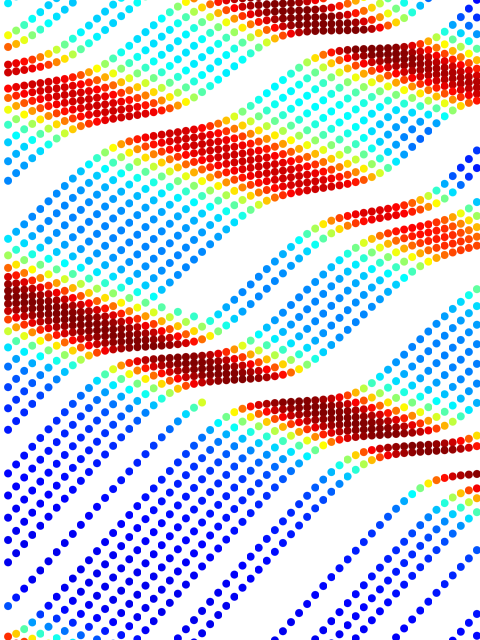
Give the GLSL for this background, as a WebGL 1 fragment shader.

```glsl
precision highp float;
// Columns of coloured dots on rising paths that flatten into red, descending jam waves.

#define COLUMN_STEP 0.01684   // distance between dot columns
#define DOT_RADIUS 0.0083
#define PATH_STEP 0.031       // label distance between paths
#define WAVE_SLOPE 0.37       // descent of the jam waves
#define SLOW_SPEED 0.06       // speed shown as darkest red
#define SPEED_RANGE 1.2
#define BACKGROUND vec3(1.0)

uniform vec2 u_resolution;

// Height in the frame that moves along with the jam waves.
float waveHeight(vec2 p) {
  return p.y - WAVE_SLOPE * p.x;
}

// Delay gathered while crossing a jam: a softened ramp, zero before the jam.
float jamDelay(float d, float halfWidth, float softness) {
  float a = length(vec2(d + halfWidth, softness));
  float b = length(vec2(d - halfWidth, softness));
  return 0.5 * (a - b) - halfWidth;
}

// Path label; each path is a level line. p.y runs downward from the top.
float pathLabel(vec2 p) {
  float u = waveHeight(p);
  float label = p.x + 0.76 * u - 0.045 * u * u;
  float fadeOut = 1.0 - 0.5 * smoothstep(0.75, 1.3, p.x);
  float fadeIn = smoothstep(0.0, 0.9, p.x);
  label += 2.0 * jamDelay(u - 1.36, 0.04, 0.03);
  label += 2.15 * jamDelay(u - 0.608, 0.045, 0.04);
  label += 1.65 * fadeOut * jamDelay(u - 0.145, 0.05, 0.05);
  label += 2.8 * fadeIn * jamDelay(u + 0.19, 0.035, 0.045);
  return label;
}

vec2 labelGradient(vec2 p) {
  vec2 e = vec2(0.001, 0.0);
  return vec2(pathLabel(p + e.xy) - pathLabel(p - e.xy),
              pathLabel(p + e.yx) - pathLabel(p - e.yx)) / (2.0 * e.x);
}

bool near(float n, float center, float halfWidth) {
  return abs(n - center) < halfWidth;
}

// Gaps between platoons; some open only after a path has left a jam.
bool isMissing(float n, float u) {
  bool thinned = n < -6.0 && mod(n, 3.0) < 0.5;
  bool opening = (u < 0.5 && near(n, 13.0, 1.5)) || (u < 0.68 && near(n, 24.0, 0.5));
  bool wide = near(n, 37.0, 1.5) || near(n, 46.5, 1.0) || near(n, -0.5, 1.0);
  bool narrow = near(abs(n - 24.0), 1.0, 0.5) || near(n, 17.0, 0.5)
             || near(n, 33.0, 0.5) || near(abs(n - 42.0), 2.0, 0.5);
  return thinned || opening || wide || narrow;
}

// Dark blue through cyan and yellow to dark red.
vec3 rainbow(float t) {
  return clamp(1.5 - abs(4.0 * t - vec3(3.0, 2.0, 1.0)), 0.0, 1.0);
}

void main() {
  float pixel = 1.0 / u_resolution.x;
  vec2 p = vec2(gl_FragCoord.x, u_resolution.y - gl_FragCoord.y) * pixel;
  float column = floor(p.x / COLUMN_STEP + 0.5);
  float columnX = column * COLUMN_STEP;
  float firstPath = floor(pathLabel(vec2(columnX, p.y)) / PATH_STEP);
  vec3 color = BACKGROUND;

  // The two paths that enclose this pixel in its column.
  for (int i = 0; i < 2; i++) {
    float path = firstPath + float(i);

    // Newton steps find where the path meets the column.
    vec2 center = vec2(columnX, p.y);
    for (int j = 0; j < 3; j++) {
      center.y -= (pathLabel(center) - path * PATH_STEP) / labelGradient(center).y;
    }
    if (column < 1.0 || isMissing(path, waveHeight(center))) continue;

    // Colour by the speed of the path at the dot.
    vec2 g = labelGradient(center);
    float speed = g.x / g.y;
    float heat = clamp(1.0 - (speed - SLOW_SPEED) / SPEED_RANGE, 0.0, 1.0);
    float edge = distance(p, center) - DOT_RADIUS;
    float cover = 1.0 - smoothstep(-0.7 * pixel, 0.7 * pixel, edge);
    color = mix(color, rainbow(heat), cover);
  }
  gl_FragColor = vec4(color, 1.0);
}
```
